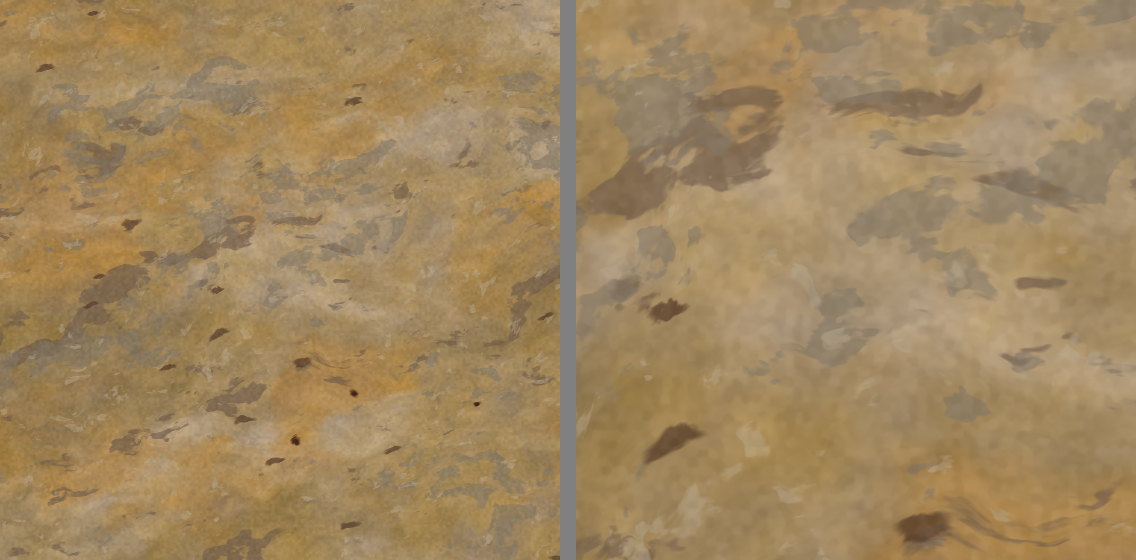
Left: the whole. Right: its middle third, enlarged.
Give the GLSL for this texture, as a WebGL 1 fragment shader.

```glsl
precision highp float;
// Weathered ochre sandstone: soft slanted clouds of tan, cream, rust and olive,
// crossed by broken grey-brown mineral veins, with sparse dashes and pits.
// All tone comes from layered smooth cellular noise in a tilted frame.

uniform vec2 u_resolution;

vec3 hash3(vec2 cell) {
  vec3 k = vec3(dot(cell, vec2(127.1, 311.7)),
                dot(cell, vec2(269.5, 183.3)),
                dot(cell, vec2(419.2, 371.9)));
  return fract(sin(k) * 43758.55);
}

// Smooth cellular noise: random cell values blended by distance to jittered seeds.
float cellNoise(vec2 p) {
  vec2 base = floor(p);
  float total = 0.0;
  float weights = 0.0;
  for (int y = -1; y <= 1; y++) {
    for (int x = -1; x <= 1; x++) {
      vec2 cell = base + vec2(float(x), float(y));
      vec3 h = hash3(cell);
      vec2 d = cell + 0.15 + 0.7 * h.xy - p;
      float w = exp(-5.5 * dot(d, d));
      total += w * h.z;
      weights += w;
    }
  }
  return total / weights;
}

float layered(vec2 p) {
  float sum = 0.0;
  float gain = 0.52;
  for (int i = 0; i < 4; i++) {
    sum += gain * cellNoise(p);
    p = mat2(0.96, 0.28, -0.28, 0.96) * p * 2.07 + 17.3;
    gain *= 0.54;
  }
  return sum;
}

mat2 rotation(float a) {
  return mat2(cos(a), -sin(a), sin(a), cos(a));
}

// Sparse round marks, one per chosen cell, with a soft edge.
float marks(vec2 p, float share, float radius) {
  vec2 cell = floor(p);
  vec3 h = hash3(cell + 71.0);
  float d = length(fract(p) - 0.3 - 0.4 * h.xy);
  float size = radius * (0.6 + 0.4 * fract(h.z * 57.0));
  return step(1.0 - share, h.z) * (1.0 - smoothstep(0.55 * size, size, d));
}

void main() {
  vec2 uv = gl_FragCoord.xy / u_resolution.y;
  vec2 warp = vec2(layered(uv * 5.0 + 3.0), layered(uv * 5.0 + 40.0)) - 0.5;
  vec2 grain = rotation(0.22) * uv;
  vec2 flow = grain + 0.09 * warp;

  // Broad clouds
  float cream = smoothstep(0.44, 0.70, layered(flow * vec2(2.6, 6.5) + 8.0));
  float rust = smoothstep(0.50, 0.74, layered(flow * vec2(3.4, 7.0) + 31.0));
  float olive = smoothstep(0.48, 0.72, layered(flow * vec2(2.4, 6.0) + 57.0));
  vec3 color = vec3(0.635, 0.530, 0.357);
  color = mix(color, vec3(0.690, 0.603, 0.480), 0.9 * cream);
  color = mix(color, vec3(0.675, 0.500, 0.255), 0.65 * rust);
  color = mix(color, vec3(0.545, 0.450, 0.285), 0.6 * olive);

  // Fine mottling
  float mottle = layered(flow * vec2(26.0, 46.0) + 90.0) - 0.5;
  color *= 1.0 + 0.22 * mottle;
  color += vec3(0.02, 0.0, -0.06) * (layered(uv * 16.0 + 23.0) - 0.5) * 2.0;

  // Broken veins gathered along wandering diagonal bands
  float across = uv.y - 0.36 * uv.x + 0.025 * sin(uv.x * 11.0 + 1.0) + 0.13 * warp.y;
  float band = abs(fract((across - 0.11) / 0.28 + 0.5) - 0.5) * 0.28;
  float patches = smoothstep(0.38, 0.60, layered(grain * vec2(4.5, 6.0) + 12.0));
  float strength = patches * (1.0 - smoothstep(0.008, 0.048, band));
  float specks = layered(flow * vec2(19.0, 40.0) + 5.0);
  float vein = smoothstep(0.0, 0.11, specks - mix(0.76, 0.47, strength));
  color = mix(color, vec3(0.440, 0.360, 0.290), 0.66 * vein);

  // Cool grey stains and pale flecks
  float stain = smoothstep(0.54, 0.70, layered(grain * vec2(4.0, 7.0) + 77.0));
  float chips = layered(flow * vec2(30.0, 52.0) + 44.0);
  color = mix(color, vec3(0.500, 0.460, 0.400),
              0.55 * smoothstep(0.0, 0.10, chips - mix(0.80, 0.50, stain)));
  color = mix(color, vec3(0.720, 0.660, 0.560),
              0.45 * smoothstep(0.72, 0.82, layered(flow * vec2(36.0, 55.0) + 66.0)));

  // Dark dashes and rust-rimmed pits
  vec2 ragged = uv + 0.018 * (vec2(specks, chips) - 0.5);
  float dash = marks(rotation(0.25) * ragged * vec2(9.0, 26.0), 0.07, 0.20);
  color = mix(color, vec3(0.330, 0.230, 0.160), 0.7 * dash);
  vec2 pitSpace = ragged * vec2(10.0, 12.0) + 6.0;
  color = mix(color, vec3(0.420, 0.230, 0.110), 0.7 * marks(pitSpace, 0.05, 0.12));
  color = mix(color, vec3(0.180, 0.120, 0.090), 0.8 * marks(pitSpace, 0.05, 0.08));

  // Surface grain
  color += 0.05 * (cellNoise(uv * 190.0) - 0.5);
  gl_FragColor = vec4(color, 1.0);
}
```
